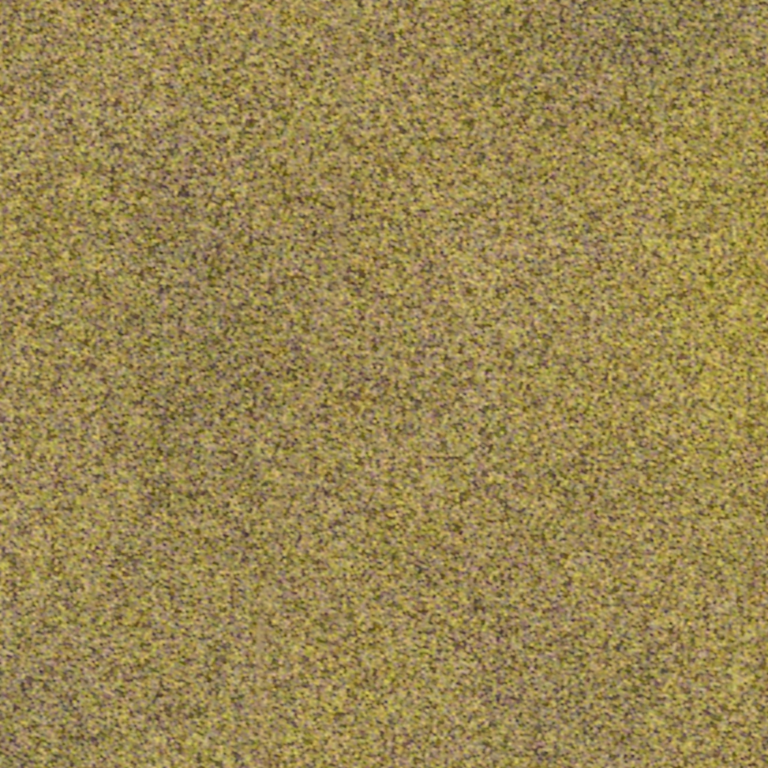
Write a three.js fragment shader that draws this texture.

```glsl
// Dry, grassy field seen from far above: fine ochre and mauve speckle over
// broad tonal patches, with faint upright furrows and one pale winding track.
// Built from layered value noise; the track is a band around a smooth curve.
varying vec2 vUv;

const vec3 OCHRE = vec3(0.635, 0.570, 0.240);
const vec3 MAUVE = vec3(0.575, 0.487, 0.405);
const vec3 TRACK = vec3(0.640, 0.550, 0.375);
const vec3 GREEN_SHIFT = vec3(-0.060, 0.040, -0.020);
const vec3 SHADE_TINT = vec3(1.0, 0.97, 0.72);

float hash(vec2 cell) {
  vec3 p = fract(vec3(cell.xyx) * 0.1031);
  p += dot(p, p.yzx + 33.33);
  return fract((p.x + p.y) * p.z);
}

// Value noise, centred on zero.
float noise(vec2 p) {
  vec2 cell = floor(p);
  vec2 f = fract(p);
  f = f * f * (3.0 - 2.0 * f);
  float low = mix(hash(cell), hash(cell + vec2(1.0, 0.0)), f.x);
  float high = mix(hash(cell + vec2(0.0, 1.0)), hash(cell + vec2(1.0, 1.0)), f.x);
  return mix(low, high, f.y) - 0.5;
}

vec2 rotate(vec2 p, float angle) {
  float c = cos(angle);
  float s = sin(angle);
  return vec2(c * p.x - s * p.y, s * p.x + c * p.y);
}

// Two turned layers hide the noise lattice.
float grain(vec2 uv, vec2 frequency, float seed) {
  float level = noise(uv * frequency + seed);
  return level + noise(rotate(uv, 0.45) * frequency * 1.13 + seed * 1.7);
}

// Broad uneven patches.
float patches(vec2 uv, float frequency, float seed) {
  float sum = 0.0;
  float weight = 1.0;
  vec2 p = rotate(uv, 0.3) * frequency + seed;
  for (int i = 0; i < 4; i++) {
    sum += weight * noise(p);
    p = rotate(p, 0.6) * 2.1 + 7.3;
    weight *= 0.6;
  }
  return sum;
}

// Soft round area, 1 at its centre.
float blob(vec2 uv, vec2 centre, vec2 radius) {
  vec2 d = (uv - centre) / radius;
  return exp(-dot(d, d));
}

// Thin, broken, nearly upright lines.
float furrows(vec2 uv, float spacing) {
  float x = uv.x + 0.05 * uv.y + 0.012 * noise(uv * vec2(2.0, 5.0));
  float lane = x / spacing;
  float offset = abs(fract(lane) - 0.5) * spacing;
  float line = 1.0 - smoothstep(0.001, 0.006, offset);
  return line * smoothstep(-0.15, 0.35, noise(vec2(floor(lane) * 5.3, uv.y * 7.0)));
}

float trackCentre(float y) {
  float bend = 0.335 + 0.113 * smoothstep(0.1, 0.78, y);
  return bend + 0.01 * smoothstep(0.12, 0.0, y) + 0.012 * noise(vec2(3.0, y * 14.0));
}

float track(vec2 uv, float halfWidth) {
  float offset = abs(uv.x - trackCentre(uv.y));
  float wear = 0.65 + 0.5 * noise(vec2(uv.y * 18.0, 9.0));
  return wear * (1.0 - smoothstep(halfWidth * 0.4, halfWidth * 1.5, offset));
}

void main() {
  vec2 uv = vUv;

  // Large-scale tone
  float dull = blob(uv, vec2(0.88, 0.97), vec2(0.16, 0.09))
    + 0.6 * blob(uv, vec2(0.24, 0.52), vec2(0.13, 0.28))
    + 0.7 * blob(uv, vec2(0.05, 0.08), vec2(0.18, 0.14))
    + 0.5 * blob(uv, vec2(0.78, 0.08), vec2(0.14, 0.06));
  float sunny = blob(uv, vec2(0.97, 0.62), vec2(0.13, 0.3));
  float tone = patches(uv, 5.0, 11.0);
  float path = track(uv, 0.006);
  float furrow = furrows(uv, 0.069);

  // Speckle of hue and light
  float hue = 0.5 + 0.75 * grain(uv, vec2(165.0, 185.0), 31.0);
  hue += 0.14 * dull - 0.28 * sunny + 0.12 * patches(uv, 7.0, 43.0) + 0.15 * furrow;
  float light = grain(uv, vec2(205.0, 255.0), 71.0);
  light -= 0.45 * max(-light - 0.15, 0.0) * -1.0 * sign(light);
  float green = grain(uv, vec2(140.0, 150.0), 97.0) + 0.25 * dull;

  vec3 color = mix(OCHRE, MAUVE, clamp(hue, -0.1, 1.1));
  color += GREEN_SHIFT * green * 0.7;
  color = mix(color, TRACK, 0.6 * path);
  float shade = 0.23 * light * (1.0 - 0.45 * path) + 0.035 * tone;
  shade += 0.01 - 0.045 * dull + 0.015 * sunny - 0.025 * furrow;
  color += SHADE_TINT * shade;

  gl_FragColor = vec4(color, 1.0);
}
```
